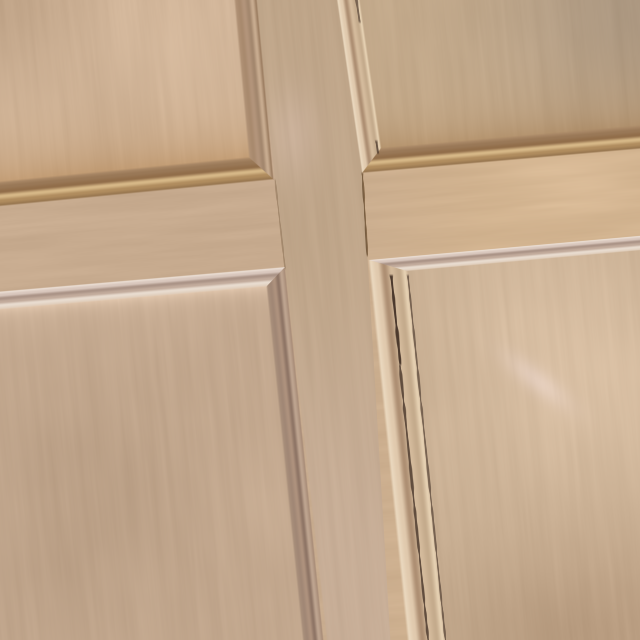
Give the GLSL for this texture, as a Shadertoy shader.

```glsl
// Tilted painted wood door: four recessed panels with worn moulding and soft light.

float hash(vec2 p) {
    vec3 q = fract(vec3(p.xyx) * 0.1031);
    q += dot(q, q.yzx + 33.33);
    return fract((q.x + q.y) * q.z);
}

float noise(vec2 p) {
    vec2 i = floor(p), f = fract(p);
    f = f * f * (3.0 - 2.0 * f);
    return mix(mix(hash(i), hash(i + vec2(1, 0)), f.x),
               mix(hash(i + vec2(0, 1)), hash(i + vec2(1, 1)), f.x), f.y);
}

float fbm(vec2 p) {
    float sum = 0.0, amp = 0.5;
    for (int i = 0; i < 4; i++) {
        sum += amp * noise(p);
        p = p * 2.03 + 17.0;
        amp *= 0.5;
    }
    return sum;
}

float band(float x, float a, float b, float soft) {
    return smoothstep(a - soft, a + soft, x) * (1.0 - smoothstep(b - soft, b + soft, x));
}

float glow(vec2 p, vec2 centre, vec2 radius) {
    vec2 q = (p - centre) / radius;
    return exp(-dot(q, q));
}

// Colour across a moulding, from its outer lip (0) to the panel face (1)
vec3 profile(vec3 stops[6], float t) {
    float s = clamp(t, 0.0, 1.0) * 5.0;
    int i = int(min(s, 4.0));
    return mix(stops[i], stops[i + 1], smoothstep(0.0, 1.0, s - float(i)));
}

// Inward distances d, moulding widths w; the two trims meet in a mitre
vec3 panel(vec3 wall, vec3 face, vec2 d, vec2 w, vec3 side[6], vec3 rail[6]) {
    vec2 t = d / w;
    float inner = min(t.x, t.y);
    vec3 trim = mix(profile(side, t.x), profile(rail, t.y), smoothstep(-0.05, 0.05, t.x - t.y));
    vec3 c = mix(trim, face, smoothstep(0.94, 1.07, inner));
    return mix(wall, c, smoothstep(-0.05, 0.05, inner));
}

// Dark seam with a ragged width, limited to a vertical span
float crack(float d, float y, float top, float bottom, float width) {
    float ragged = width * (0.4 + 1.2 * noise(vec2(y * 75.0, 3.0)));
    return (1.0 - smoothstep(ragged * 0.4, ragged + 0.001, abs(d))) * band(y, top, bottom, 0.003);
}

void mainImage(out vec4 fragColor, in vec2 fragCoord) {
    vec2 p = fragCoord / iResolution.xy;
    p.y = 1.0 - p.y; // measured downward from the top

    // Inward distances from the outer edges of each panel
    vec2 dTL = vec2(0.401 + 0.093 * p.y - p.x, 0.3216 - 0.0976 * p.x - p.y);
    vec2 dTR = vec2(p.x - 0.527 - 0.145 * p.y, 0.319 - 0.0871 * p.x - p.y);
    vec2 dBL = vec2(0.402 + 0.103 * p.y - p.x, p.y - 0.4557 + 0.0859 * p.x);
    vec2 dBR = vec2(p.x - 0.535 - 0.103 * p.y, p.y - 0.4577 + 0.0892 * p.x);

    // Grain runs along each board
    vec2 g = vec2(p.x - 0.1 * p.y, p.y + 0.09 * p.x);
    float upright = fbm(g * vec2(110.0, 5.0)) - 0.47;
    float level = fbm(g * vec2(6.0, 90.0)) - 0.47;
    float cloud = fbm(p * 5.0) - 0.47;

    // Stile and rails
    float seamL = p.x - 0.398 - 0.113 * p.y;
    float seamR = p.x - 0.550 - 0.060 * p.y;
    float stile = band(seamL, 0.0, 0.14, 0.002) * (1.0 - smoothstep(-0.001, 0.001, seamR));
    vec3 railTone = mix(vec3(0.78, 0.67, 0.56), vec3(0.82, 0.70, 0.56), smoothstep(0.4, 0.8, p.x));
    vec3 stileTone = mix(vec3(0.75, 0.65, 0.54), vec3(0.78, 0.68, 0.59), smoothstep(0.3, 0.9, p.y));
    vec3 wall = mix(railTone + 0.055 * level, stileTone + 0.045 * upright, stile);
    wall += vec3(0.04, 0.04, 0.06) * glow(p, vec2(0.46, 0.21), vec2(0.04, 0.07));
    wall += 0.04 * glow(p, vec2(0.90, 0.29), vec2(0.10, 0.04));
    wall -= 0.12 * crack(seamL, p.y, 0.28, 0.42, 0.001);
    wall -= 0.28 * crack(seamR, p.y, 0.27, 0.40, 0.0013);

    // Panel faces with their soft light and shade
    vec3 faceTL = vec3(0.80, 0.69, 0.58) - vec3(0.05, 0.09, 0.14) * exp(-max(dTL.y - 0.035, 0.0) / 0.045);
    faceTL += 0.03 * glow(p, vec2(0.25, 0.10), vec2(0.15)) - 0.03 * glow(p, vec2(0.0), vec2(0.15));
    vec3 faceTR = vec3(0.77, 0.67, 0.55) - vec3(0.06, 0.09, 0.12) * exp(-max(dTR.y - 0.035, 0.0) / 0.04);
    faceTR -= vec3(0.09, 0.07, 0.04) * glow(p, vec2(1.0, 0.0), vec2(0.22, 0.18));
    vec3 faceBL = vec3(0.77, 0.665, 0.565) + 0.11 * exp(-max(dBL.y - 0.026, 0.0) / 0.012);
    faceBL -= 0.035 * glow(p, vec2(0.08, 0.80), vec2(0.20, 0.22));
    vec3 faceBR = vec3(0.78, 0.68, 0.57) + 0.065 * glow(p, vec2(0.90, 0.58), vec2(0.20, 0.22));
    faceBR -= vec3(0.06, 0.07, 0.07) * glow(p, vec2(0.95, 1.0), vec2(0.25, 0.16));
    vec2 glint = mat2(0.78, -0.62, 0.62, 0.78) * (p - vec2(0.84, 0.595));
    faceBR += vec3(0.05, 0.06, 0.10) * glow(glint, vec2(0.0), vec2(0.06, 0.018));
    float texture_ = 0.045 * upright + 0.05 * cloud;

    // Moulding colours, outer lip to inner edge
    vec3 shadeSide[6] = vec3[6](vec3(0.60, 0.48, 0.37), vec3(0.78, 0.67, 0.56), vec3(0.64, 0.53, 0.43),
                                vec3(0.70, 0.58, 0.48), vec3(0.66, 0.54, 0.43), vec3(0.69, 0.57, 0.46));
    vec3 shadeRail[6] = vec3[6](vec3(0.59, 0.46, 0.31), vec3(0.69, 0.55, 0.37), vec3(0.84, 0.72, 0.53),
                                vec3(0.57, 0.43, 0.29), vec3(0.60, 0.47, 0.34), vec3(0.66, 0.53, 0.40));
    vec3 mauveSide[6] = vec3[6](vec3(0.66, 0.55, 0.47), vec3(0.74, 0.64, 0.56), vec3(0.56, 0.46, 0.40),
                                vec3(0.68, 0.57, 0.49), vec3(0.63, 0.53, 0.46), vec3(0.66, 0.56, 0.48));
    vec3 paleRail[6] = vec3[6](vec3(0.92, 0.87, 0.83), vec3(0.85, 0.78, 0.74), vec3(0.67, 0.58, 0.53),
                               vec3(0.76, 0.67, 0.61), vec3(0.91, 0.86, 0.81), vec3(0.88, 0.81, 0.74));
    vec3 creamSide[6] = vec3[6](vec3(0.92, 0.85, 0.75), vec3(0.88, 0.79, 0.68), vec3(0.68, 0.56, 0.45),
                                vec3(0.83, 0.73, 0.61), vec3(0.77, 0.67, 0.55), vec3(0.92, 0.84, 0.72));

    vec3 col = panel(wall, faceTL + texture_, dTL, vec2(0.034, 0.037), shadeSide, shadeRail);
    col = panel(col, faceTR + texture_, dTR, vec2(0.034, 0.035), creamSide, shadeRail);
    col = panel(col, faceBL + texture_, dBL, vec2(0.031, 0.027), mauveSide, paleRail);
    col = panel(col, faceBR + texture_, dBR, vec2(0.056, 0.022), creamSide, paleRail);

    // Open joints and chipped paint
    vec3 gap = vec3(0.24, 0.17, 0.13);
    col = mix(col, gap, 0.9 * crack(dBR.x - 0.032, p.y, 0.43, 0.57, 0.0022));
    col = mix(col, gap, 0.75 * crack(dBR.x - 0.031, p.y, 0.57, 1.1, 0.0017));
    col = mix(col, gap, 0.6 * crack(dBR.x - 0.058, p.y, 0.43, 1.1, 0.0013));
    col = mix(col, gap, 0.6 * crack(dTR.x - 0.030, p.y, -0.1, 0.035, 0.002));
    col = mix(col, gap, 0.7 * crack(dTR.x - 0.029, p.y, 0.22, 0.24, 0.002));
    fragColor = vec4(clamp(col, 0.0, 1.0), 1.0);
}
```
